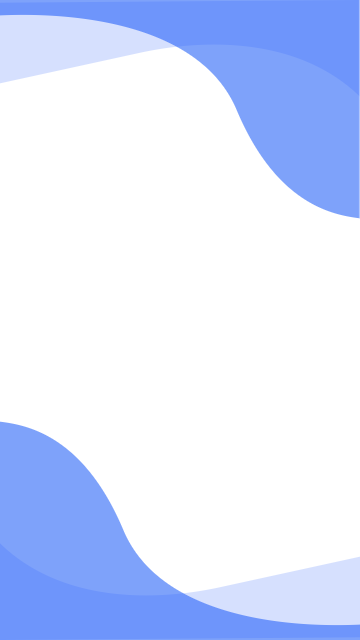
Write a Shadertoy shader that draws this background.

```glsl
// Blue waves in two opposite corners of a white page. Each corner overlaps
// an S-shaped wave and a pale sheet, both bounded by cubic Bezier edges;
// the lower corner is the upper one turned by half a revolution.

const vec3 PAPER = vec3(1.0);
const vec3 PALE  = vec3(0.84, 0.88, 0.995);
const vec3 BLUE  = vec3(0.494, 0.635, 0.982);
const vec3 DEEP  = vec3(0.430, 0.584, 0.984);

const float PAGE_HEIGHT = 16.0 / 9.0;   // in page widths

// Wave edge: two curves that join at the inflection point
const vec2 WAVE_START  = vec2(0.0, 0.0428);
const vec2 WAVE_PULL_1 = vec2(0.2315, 0.0324);
const vec2 WAVE_PULL_2 = vec2(0.5602, 0.0741);
const vec2 WAVE_BEND   = vec2(0.6574, 0.3056);
const vec2 WAVE_PULL_3 = vec2(0.7685, 0.5694);
const vec2 WAVE_PULL_4 = vec2(0.9259, 0.5972);
const vec2 WAVE_END    = vec2(1.0, 0.6065);

// Sheet edge: a straight slope that runs into an arch
const vec2 SHEET_START  = vec2(0.0, 0.2315);
const vec2 SHEET_JOIN   = vec2(0.3820, 0.1481);
const vec2 SHEET_PULL_1 = vec2(0.5787, 0.1042);
const vec2 SHEET_PULL_2 = vec2(0.8333, 0.1065);
const vec2 SHEET_END    = vec2(1.0, 0.2685);

const float RIM_HEIGHT  = 0.0075;       // thin wedge on the outer edge
const float SIDE_WIDTH  = 0.003;        // thin strip on the upper right edge
const float SIDE_BRIGHT = 0.4;

vec2 bezier(vec2 a, vec2 b, vec2 c, vec2 d, float t) {
    float s = 1.0 - t;
    return s * s * s * a + 3.0 * s * t * (s * b + t * c) + t * t * t * d;
}

vec2 bezierTangent(vec2 a, vec2 b, vec2 c, vec2 d, float t) {
    float s = 1.0 - t;
    return 3.0 * (s * s * (b - a) + 2.0 * s * t * (c - b) + t * t * (d - c));
}

// Approximate signed distance to a curve with rising x, positive above it
float aboveCurve(vec2 p, vec2 a, vec2 b, vec2 c, vec2 d) {
    float t = 0.5;
    float stride = 0.25;
    for (int i = 0; i < 16; i++) {
        t += bezier(a, b, c, d, t).x < p.x ? stride : -stride;
        stride *= 0.5;
    }
    vec2 tangent = normalize(bezierTangent(a, b, c, d, t));
    return (bezier(a, b, c, d, t).y - p.y) * tangent.x;
}

float aboveLine(vec2 p, vec2 a, vec2 b) {
    vec2 along = normalize(b - a);
    return along.y * (p.x - a.x) - along.x * (p.y - a.y);
}

float aboveWave(vec2 p) {
    return p.x < WAVE_BEND.x
        ? aboveCurve(p, WAVE_START, WAVE_PULL_1, WAVE_PULL_2, WAVE_BEND)
        : aboveCurve(p, WAVE_BEND, WAVE_PULL_3, WAVE_PULL_4, WAVE_END);
}

float aboveSheet(vec2 p) {
    return p.x < SHEET_JOIN.x
        ? aboveLine(p, SHEET_START, SHEET_JOIN)
        : aboveCurve(p, SHEET_JOIN, SHEET_PULL_1, SHEET_PULL_2, SHEET_END);
}

float coverage(float dist, float pixel) {
    return clamp(0.5 + dist / pixel, 0.0, 1.0);
}

void mainImage(out vec4 fragColor, in vec2 fragCoord) {
    // Page coordinates: x to the right, y down from the top
    vec2 uv = fragCoord / iResolution.xy;
    vec2 page = vec2(uv.x, (1.0 - uv.y) * PAGE_HEIGHT);
    float pixel = max(1.0 / iResolution.x, PAGE_HEIGHT / iResolution.y);

    // Turn the lower half onto the upper one
    bool lower = page.y > 0.5 * PAGE_HEIGHT;
    vec2 p = lower ? vec2(1.0, PAGE_HEIGHT) - page : page;

    // Overlapping layers
    float wave = coverage(aboveWave(p), pixel);
    float sheet = coverage(aboveSheet(p), pixel);
    vec3 color = mix(mix(PAPER, PALE, sheet), mix(BLUE, DEEP, sheet), wave);

    // Thin lighter borders
    float rim = coverage(RIM_HEIGHT * (1.0 - p.x) - p.y, pixel);
    color = mix(color, BLUE, rim);
    float side = lower ? 0.0 : coverage(p.x - 1.0 + SIDE_WIDTH, pixel);
    color = mix(color, PAPER, SIDE_BRIGHT * side * wave);

    fragColor = vec4(color, 1.0);
}
```
